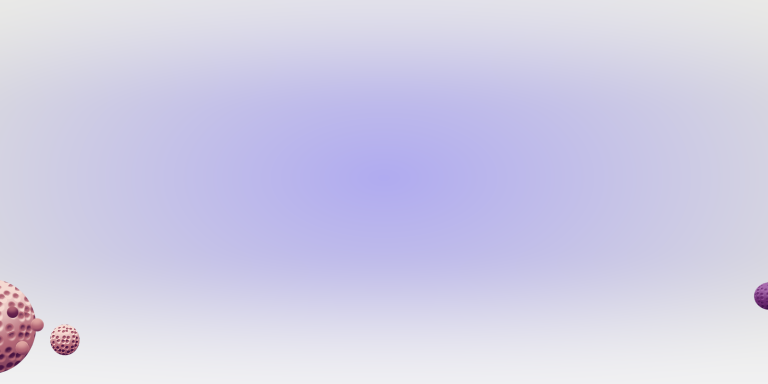
Write a Shadertoy shader that draws this background.

```glsl
// Pale lavender glow on a misty backdrop with cratered rocks at the lower edges.

const vec3 GLOW_CORE = vec3(0.69, 0.67, 0.94);
const vec3 GLOW_RIM = vec3(0.83, 0.825, 0.885);
const vec3 MIST_TOP = vec3(0.95, 0.95, 0.94);
const vec3 MIST_BOTTOM = vec3(0.96, 0.96, 0.965);
const vec3 ROCK_SHADOW = vec3(0.29, 0.08, 0.26);
const vec3 ROCK_ROSE = vec3(0.70, 0.40, 0.46);
const vec3 ROCK_CREAM = vec3(0.96, 0.85, 0.82);
const vec3 PEBBLE_SHADOW = vec3(0.40, 0.13, 0.30);
const vec3 PEBBLE_LIGHT = vec3(0.88, 0.66, 0.64);
const vec3 PLUM_SHADOW = vec3(0.20, 0.04, 0.25);
const vec3 PLUM_ROSE = vec3(0.42, 0.16, 0.44);
const vec3 PLUM_LIGHT = vec3(0.66, 0.42, 0.68);

vec2 hash2(vec2 p) {
    vec2 k = vec2(dot(p, vec2(127.1, 311.7)), dot(p, vec2(269.5, 183.3)));
    return fract(sin(k) * 43758.5453);
}

// Surface height: round pits scattered one per cell
float pitHeight(vec2 p) {
    vec2 cell = floor(p);
    float nearest = 1.0;
    for (int y = -1; y <= 1; y++) {
        for (int x = -1; x <= 1; x++) {
            vec2 c = cell + vec2(x, y);
            vec2 pit = c + 0.2 + 0.6 * hash2(c);
            nearest = min(nearest, length(p - pit));
        }
    }
    return smoothstep(0.1, 0.5, nearest);
}

// Elliptical glow with mist gathering toward the top and bottom
vec3 backdrop(vec2 p) {
    float spread = length((p - vec2(1.0, 0.537)) / vec2(1.0, 0.53));
    vec3 color = mix(GLOW_CORE, GLOW_RIM, min(spread, 1.3));
    color = mix(color, MIST_TOP, 0.55 * smoothstep(0.7, 1.05, p.y));
    return mix(color, MIST_BOTTOM, 0.85 * smoothstep(0.36, -0.05, p.y));
}

// Lit sphere with pits; "pits" sets their density, "depth" their strength
vec3 drawRock(vec3 under, vec2 p, vec2 center, vec2 radius, float pits,
              float depth, vec3 shadow, vec3 mid, vec3 light, float pixel) {
    vec2 q = (p - center) / radius;
    float r = length(q);
    float cover = smoothstep(pixel, -pixel, (r - 1.0) * min(radius.x, radius.y));
    if (cover <= 0.0) return under;

    vec3 normal = vec3(q, sqrt(max(1.0 - r * r, 0.0)));
    vec3 lightDir = normalize(vec3(-0.1, 0.75, 0.55));
    vec2 surface = q * pits * (1.0 + 0.25 * r * r) + center * 17.0;
    float height = pitHeight(surface);
    float relief = height - pitHeight(surface + vec2(-0.08, 0.2));

    float lit = 0.45 + 0.5 * dot(normal, lightDir);
    lit += depth * (0.6 * relief + 0.4 * (height - 0.8));
    lit += 0.12 * smoothstep(0.75, 1.0, r);
    lit = clamp(lit, 0.0, 1.0);
    vec3 color = mix(shadow, mid, smoothstep(0.05, 0.6, lit));
    color = mix(color, light, smoothstep(0.55, 1.0, lit));
    return mix(under, color, cover);
}

void mainImage(out vec4 fragColor, in vec2 fragCoord) {
    vec2 p = fragCoord / iResolution.y;
    float pixel = 0.75 / iResolution.y;
    vec3 color = backdrop(p);

    // Large rock and its small companion on the left
    color = drawRock(color, p, vec2(-0.028, 0.150), vec2(0.122, 0.124), 4.0, 0.55,
                     ROCK_SHADOW, ROCK_ROSE, ROCK_CREAM, pixel);
    color = drawRock(color, p, vec2(0.169, 0.115), vec2(0.038, 0.040), 2.8, 0.7,
                     ROCK_SHADOW, ROCK_ROSE, ROCK_CREAM, pixel);

    // Smooth pebbles resting on the large rock
    color = drawRock(color, p, vec2(0.097, 0.154), vec2(0.017), 1.0, 0.0,
                     PEBBLE_SHADOW, ROCK_ROSE, PEBBLE_LIGHT, pixel);
    color = drawRock(color, p, vec2(0.058, 0.094), vec2(0.018), 1.0, 0.0,
                     PEBBLE_SHADOW, ROCK_ROSE, PEBBLE_LIGHT, pixel);
    color = drawRock(color, p, vec2(0.033, 0.187), vec2(0.015), 1.0, 0.0,
                     ROCK_SHADOW, PEBBLE_SHADOW, ROCK_ROSE, pixel);

    // Dark plum rock at the right edge
    color = drawRock(color, p, vec2(2.006, 0.229), vec2(0.042, 0.036), 3.0, 0.3,
                     PLUM_SHADOW, PLUM_ROSE, PLUM_LIGHT, pixel);

    fragColor = vec4(color, 1.0);
}
```
